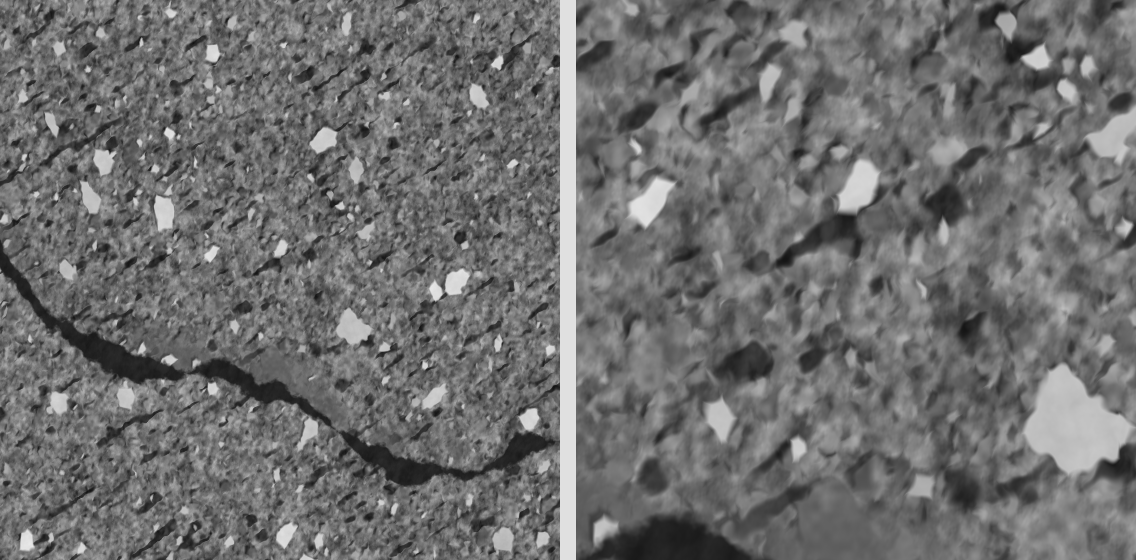
Left: the whole. Right: its middle third, enlarged.
Give the GLSL for this texture, as a Shadertoy shader.

```glsl
// Grey fractured rock seen close up: a gritty matrix of leaning angular grains,
// sparse pale crystals and a ragged dark crack. Each grain is a random convex
// polygon scattered on a jittered grid; layers are painted from fine to coarse.

const float MATRIX_TONE = 0.44;
const float MATRIX_CONTRAST = 0.55;
const float SMEAR_TONE = 0.37;
const float CRACK_TONE = 0.12;
const float GRAIN_LEAN = -0.30;      // radians from vertical
const float LEAN_SPREAD = 1.3;
const float EDGE_SOFTNESS = 0.0016;
const vec2 SHADOW_SHIFT = vec2(-0.0035, 0.0045);
const float CRACK_MIN = 0.003;       // half widths
const float CRACK_MAX = 0.024;

float hash(vec2 p) {
    vec3 q = fract(p.xyx * 0.1031);
    q += dot(q, q.yzx + 33.33);
    return fract((q.x + q.y) * q.z);
}

float noise(vec2 p) {
    vec2 i = floor(p), f = fract(p);
    f = f * f * (3.0 - 2.0 * f);
    vec2 e = vec2(0.0, 1.0);
    return mix(mix(hash(i), hash(i + e.yx), f.x),
               mix(hash(i + e.xy), hash(i + e.yy), f.x), f.y);
}

float fbm(vec2 p) {
    float sum = 0.0, weight = 0.5;
    for (int k = 0; k < 4; k++) {
        sum += weight * noise(p);
        p = mat2(1.6, 1.2, -1.2, 1.6) * p + 17.3;
        weight *= 0.55;
    }
    return sum / 1.01;
}

vec2 rotate(vec2 p, float angle) {
    float c = cos(angle), s = sin(angle);
    return vec2(c * p.x - s * p.y, s * p.x + c * p.y);
}

// Signed distance to an irregular, slender six-sided grain.
float grainDistance(vec2 q, vec2 id, float radius) {
    q = rotate(q, -GRAIN_LEAN - LEAN_SPREAD * (hash(id + 3.1) - 0.5));
    float slim = mix(1.1, 2.3, hash(id + 5.7));
    q.x *= slim;
    float d = -radius;
    for (int k = 0; k < 6; k++) {
        float jitter = hash(id + 11.0 + 2.3 * float(k));
        float angle = 1.0472 * (float(k) + 0.7 * jitter);
        float reach = radius * (0.7 + 0.4 * fract(jitter * 7.0));
        d = max(d, dot(q, vec2(cos(angle), sin(angle))) - reach);
    }
    return d / sqrt(slim);
}

// Paints one scatter of grains, with their shadows, over the given tone.
float paintGrains(float tone, vec2 p, float density, float presence,
                  vec2 radii, vec2 shades, float opacity, float shadow) {
    vec2 cell = floor(p * density);
    float soft = density * (EDGE_SOFTNESS + 0.5 / iResolution.y);
    for (int j = -1; j <= 1; j++)
    for (int i = -1; i <= 1; i++) {
        vec2 id = cell + vec2(i, j);
        vec2 key = id + density * 3.0 + 40.0;
        if (hash(key) > presence) continue;
        vec2 jitter = vec2(hash(key + 61.2), hash(key + 83.9)) - 0.5;
        vec2 q = p * density - id - 0.5 - 0.7 * jitter;
        float size = hash(key + 29.4);
        float radius = mix(radii.x, radii.y, size * size);
        float shade = mix(shades.x, shades.y, hash(key + 47.8));
        float shadowDist = grainDistance(q - SHADOW_SHIFT * density, key, radius);
        float bodyDist = grainDistance(q, key, radius);
        float darkness = shadow * step(0.5, hash(key + 95.1));
        tone *= 1.0 - darkness * (1.0 - smoothstep(-soft, soft, shadowDist));
        tone = mix(tone, shade, opacity * (1.0 - smoothstep(-soft, soft, bodyDist)));
    }
    return tone;
}

float crackHeight(float x) {
    float sweep = 0.52 - 0.70 * x + 0.35 * x * x;
    return sweep + 0.045 * cos(11.2 * (x - 0.47)) + 0.06 * (fbm(vec2(x * 13.0, 4.0)) - 0.5);
}

void mainImage(out vec4 fragColor, in vec2 fragCoord) {
    vec2 p = fragCoord / iResolution.y;
    vec2 ragged = vec2(noise(p * 130.0), noise(p * 130.0 + 57.0)) - 0.5;
    vec2 w = p + 0.005 * ragged;

    // Gritty matrix
    vec2 grainAxes = rotate(p, -GRAIN_LEAN);
    float grit = fbm(grainAxes * vec2(95.0, 60.0));
    float tone = MATRIX_TONE + MATRIX_CONTRAST * (grit - 0.5);
    tone = paintGrains(tone, w, 85.0, 0.65, vec2(0.2, 0.55), vec2(0.27, 0.69), 0.8, 0.3);
    tone = paintGrains(tone, w, 48.0, 0.45, vec2(0.2, 0.5), vec2(0.32, 0.63), 0.75, 0.45);
    tone = paintGrains(tone, w, 19.0, 0.20, vec2(0.2, 0.5), vec2(0.36, 0.56), 0.6, 0.35);
    tone += 0.16 * (noise(p * 170.0) - 0.5) + 0.14 * (fbm(p * 7.0) - 0.5);

    // Short dark pits slanting up to the right
    float pits = noise(rotate(w, -0.6) * vec2(34.0, 85.0) + 200.0);
    tone *= 1.0 - 0.6 * smoothstep(0.74, 0.92, pits);

    // Dull smeared rock along the upper lip of the crack
    float above = p.y - crackHeight(p.x);
    float band = smoothstep(-0.01, 0.02, above) * (1.0 - smoothstep(0.03, 0.11, above));
    tone = mix(tone, SMEAR_TONE, 0.75 * band * smoothstep(0.4, 0.65, fbm(p * 9.0 + 5.0)));

    // Pale crystals, small then large
    float sparkle = 0.10 * (fbm(p * 70.0) - 0.5);
    tone = paintGrains(tone, w, 42.0, 0.13, vec2(0.18, 0.45), vec2(0.64, 0.86) + sparkle, 0.95, 0.3);
    tone = paintGrains(tone, w, 15.0, 0.25, vec2(0.15, 0.5), vec2(0.74, 0.90) + sparkle, 0.95, 0.3);

    // Ragged crack
    float width = mix(CRACK_MIN, CRACK_MAX, noise(vec2(p.x * 15.0, 9.0)));
    float gap = 0.8 * abs(above) - width + 0.022 * (fbm(p * 48.0) - 0.5);
    float crackDepth = 1.0 - smoothstep(-0.004, 0.004, gap);
    tone = mix(tone, CRACK_TONE + 0.08 * (grit - 0.5), 0.95 * crackDepth);

    fragColor = vec4(vec3(clamp(tone, 0.0, 1.0)), 1.0);
}
```
